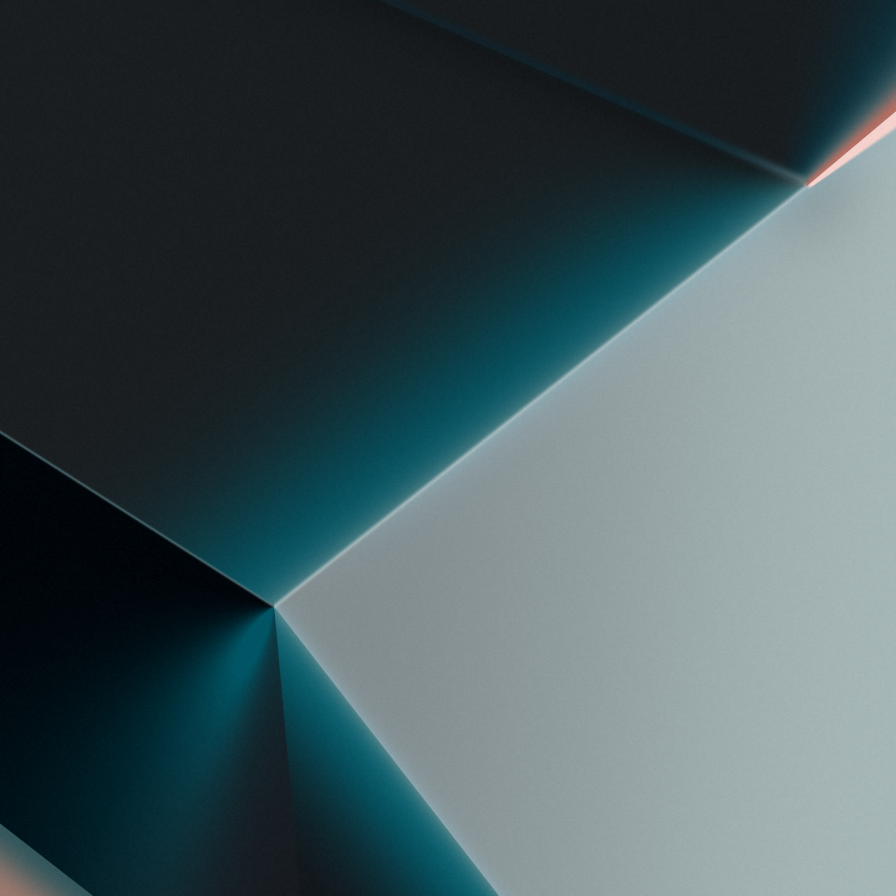
Give the GLSL for this background, as a WebGL 1 fragment shader.

```glsl
precision highp float;
// Folded dark panels with teal glows meeting a pale grey plate along bright creases.
uniform vec2 u_resolution;

// Crease end points
const vec2 HUB = vec2(0.306, 0.323);
const vec2 NODE = vec2(0.900, 0.792);
const vec2 PLATE_FOOT = vec2(0.557, 0.0);
const vec2 PLATE_TOP = vec2(1.0, 0.876);
const vec2 LEFT_END = vec2(0.0, 0.518);
const vec2 TOP_END = vec2(0.423, 1.0);
const vec2 CORNER_LEFT = vec2(0.0, 0.081);
const vec2 CORNER_FOOT = vec2(0.104, 0.0);

// Fan angles around the hub, measured from straight down
const float RIDGE_ANGLE = -0.467;
const float SEAM_ANGLE = 0.0896;

// Colours
const vec3 CHARCOAL = vec3(0.100, 0.115, 0.125);
const vec3 INK = vec3(0.0, 0.02, 0.04);
const vec3 UMBER = vec3(0.09, 0.10, 0.12);
const vec3 TEAL = vec3(0.0, 0.33, 0.39);
const vec3 DEEP_TEAL = vec3(0.02, 0.21, 0.27);
const vec3 HAZE = vec3(0.50, 0.59, 0.59);
const vec3 PEACH = vec3(0.76, 0.43, 0.37);
const vec3 BLUSH = vec3(0.96, 0.82, 0.80);
const vec3 RIM_BLUE = vec3(0.55, 0.69, 0.74);
const vec3 PLATE_DARK = vec3(0.505, 0.545, 0.555);
const vec3 PLATE_LIGHT = vec3(0.65, 0.715, 0.72);
const float GRAIN = 0.014;

// Signed distance to the line from a to b, positive on its left
float side(vec2 p, vec2 a, vec2 b) {
  vec2 t = normalize(b - a);
  return dot(p - a, vec2(-t.y, t.x));
}

float cover(float d) {
  float soft = 0.75 / min(u_resolution.x, u_resolution.y);
  return smoothstep(-soft, soft, d);
}

float bell(float x, float width) {
  return exp(-x * x / (width * width));
}

float falloff(float x, float width) {
  return exp(-max(x, 0.0) / width);
}

float hash(vec2 p) {
  vec3 q = fract(vec3(p.xyx) * 0.1031);
  q += dot(q, q.yzx + 33.33);
  return fract((q.x + q.y) * q.z);
}

// Large dark panel, its glow narrowing towards the node
vec3 upperPanel(vec2 p, float edge, float crease) {
  float along = max(dot(NODE - p, normalize(NODE - HUB)), 0.0);
  float width = 0.004 + 0.125 * (1.0 - exp(-along / 0.12));
  vec3 col = mix(CHARCOAL, TEAL, bell(edge, width));
  col *= 1.0 - 0.3 * falloff(crease, 0.03);
  return mix(col, HAZE, 0.65 * falloff(edge, 0.017));
}

// Top right panel, warm where it meets the plate
vec3 topPanel(vec2 p, float edge) {
  float along = max(dot(p - NODE, normalize(PLATE_TOP - NODE)), 0.0);
  float t = edge / (0.02 + 0.35 * along);
  vec3 col = mix(CHARCOAL * 0.95, DEEP_TEAL, bell(t, 1.3));
  col = mix(col, HAZE * 0.85, 0.8 * bell(t, 0.5));
  return mix(col, PEACH, 0.9 * bell(t, 0.24));
}

// Three folds spreading below the hub
vec3 lowerFan(vec2 p, float plateGap) {
  vec2 q = p - HUB;
  float r = length(q);
  float angle = atan(q.x, -q.y + 1e-5);
  float turn = angle - RIDGE_ANGLE;
  float glow = bell(turn, turn < 0.0 ? 0.58 : 0.25) * exp(-r / 0.3);
  glow = min(glow + 0.8 * exp(-r / 0.08) * smoothstep(-1.5, 0.2, turn), 1.0);
  vec3 folds = mix(mix(INK, UMBER, smoothstep(-0.3, 0.2, turn)), TEAL, glow);
  vec3 bright = mix(UMBER * 0.8, TEAL * 1.1, bell(plateGap, 0.09));
  bright = mix(bright, HAZE, 0.65 * falloff(plateGap, 0.012));
  return mix(folds, bright, cover((angle - SEAM_ANGLE) * r));
}

// Pale plate with a cool rim and a blush band beyond the node
vec3 plate(vec2 p, float upperGap, float lowerGap) {
  vec3 col = mix(PLATE_DARK, PLATE_LIGHT, smoothstep(0.35, 1.05, p.x + 0.08 * (0.5 - p.y)));
  col *= 1.0 - 0.12 * bell(length(p - NODE), 0.06);
  float rim = 0.75 * falloff(upperGap, 0.016) * smoothstep(0.3, 0.55, p.x);
  col = mix(col, RIM_BLUE, rim);
  col = mix(col, RIM_BLUE, 0.7 * falloff(lowerGap, 0.008));
  float along = dot(p - NODE, normalize(PLATE_TOP - NODE));
  float band = 0.004 + 0.09 * max(along, 0.0);
  float blush = 1.0 - smoothstep(band * 0.75, band * 1.2, upperGap);
  return mix(col, BLUSH, blush * smoothstep(-0.003, 0.006, along));
}

void main() {
  vec2 p = gl_FragCoord.xy / u_resolution;
  float mainEdge = side(p, HUB, NODE);
  float topEdge = side(p, NODE, PLATE_TOP);
  float footEdge = side(p, HUB, PLATE_FOOT);
  float leftCrease = side(p, HUB, LEFT_END);
  float topCrease = side(p, NODE, TOP_END);

  // Dark panels and the soft crease between the upper two
  vec3 col = upperPanel(p, mainEdge, topCrease);
  col = mix(col, topPanel(p, topEdge), cover(min(-topCrease, topEdge)));
  float reach = dot(p - NODE, normalize(TOP_END - NODE));
  float start = smoothstep(-0.004, 0.008, reach);
  vec3 creaseGlow = mix(vec3(0.02, 0.16, 0.22), HAZE * 0.85, falloff(reach, 0.05));
  col = mix(col, creaseGlow, start * (0.25 + 0.6 * falloff(reach, 0.25)) * bell(topCrease + 0.004, 0.006));

  // Lower fan and the fine line above it
  col = mix(col, lowerFan(p, -footEdge), cover(min(leftCrease, -footEdge)));
  float leftLine = bell(leftCrease, 0.0016) * cover(HUB.x - p.x);
  col = mix(col, vec3(0.32, 0.46, 0.48), 0.75 * leftLine);

  // Small corner fold
  float corner = side(p, CORNER_FOOT, CORNER_LEFT);
  vec3 cornerCol = mix(vec3(0.20, 0.34, 0.36), vec3(0.60, 0.47, 0.43), smoothstep(0.0, 0.06, corner));
  col = mix(col, cornerCol, cover(corner));

  // Plate and its bright main edge
  float upperGap = max(-mainEdge, -topEdge);
  col = mix(col, plate(p, upperGap, footEdge), cover(min(footEdge, upperGap)));
  float span = cover(p.x - HUB.x) * cover(NODE.x - p.x);
  col = mix(col, vec3(0.68, 0.75, 0.76), 0.7 * span * bell(mainEdge, 0.0025));

  col += GRAIN * (hash(floor(p * 512.0)) - 0.5);
  gl_FragColor = vec4(clamp(col, 0.0, 1.0), 1.0);
}
```
